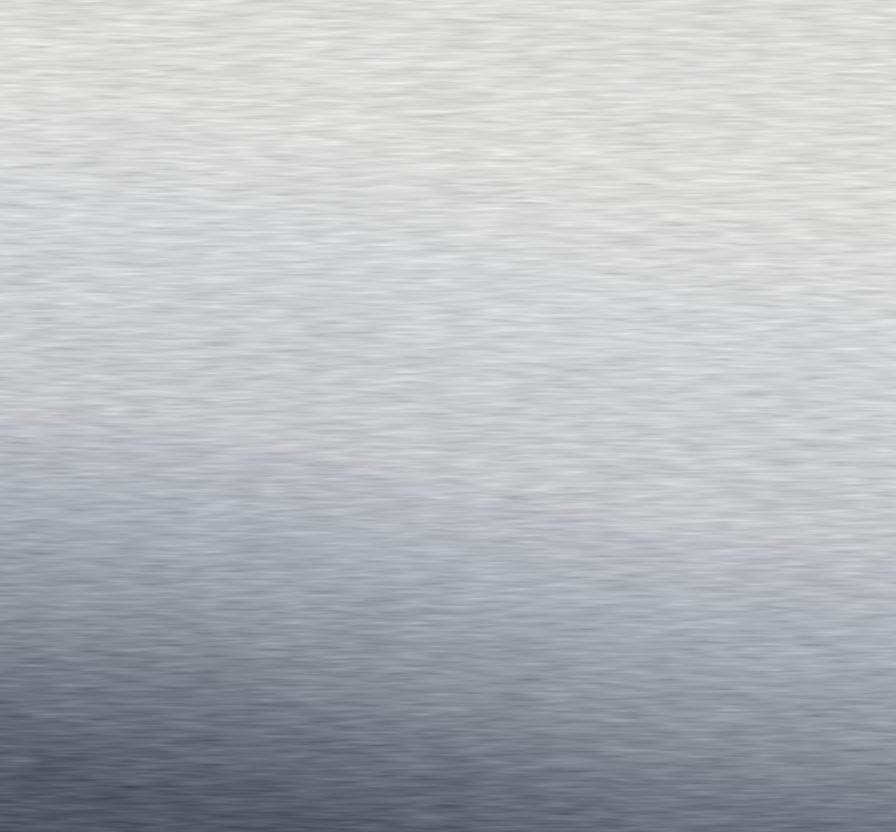
Give the GLSL for this texture, as a WebGL 1 fragment shader.

```glsl
precision highp float;

// Brushed metal sheet: a tilted tonal ramp runs from pale silver at the top
// to slate blue at the lower left, with a faint reflected horizon across it.
// The grain is cellular noise: hair-thin, jittered strokes summed per cell.

uniform vec2 u_resolution;

// Ramp colours, light to dark
const vec3 SILVER = vec3(0.858, 0.858, 0.856);
const vec3 PEARL  = vec3(0.765, 0.773, 0.792);
const vec3 STEEL  = vec3(0.668, 0.683, 0.712);
const vec3 PEWTER = vec3(0.555, 0.574, 0.612);
const vec3 SLATE  = vec3(0.445, 0.464, 0.513);
const vec3 SHADOW = vec3(0.325, 0.345, 0.395);

// Ramp geometry, as fractions of the canvas height
const float TILT = 0.17;
const float BOW = 0.012;
const float HORIZON = 0.505;
const float HORIZON_SOFTNESS = 0.022;
const float HORIZON_REACH = 0.08;
const float HORIZON_STEP = 0.006;

// Grain: cells across and down, and strength of each layer
const vec2 FINE_CELLS = vec2(42.0, 410.0);
const vec2 MEDIUM_CELLS = vec2(30.0, 275.0);
const vec2 BROAD_CELLS = vec2(16.0, 120.0);
const float FINE_GAIN = 0.085;
const float MEDIUM_GAIN = 0.052;
const float BROAD_GAIN = 0.012;
const float STROKE_FALLOFF = 3.2;

vec3 hash3(vec2 p) {
    vec3 q = fract(vec3(p.xyx) * vec3(0.1031, 0.1030, 0.0973));
    q += dot(q, q.yxz + 33.33);
    return fract((q.xxy + q.yzz) * q.zyx);
}

// Signed sum of soft strokes, one per cell, at jittered positions
float strokes(vec2 p, float seed) {
    vec2 cell = floor(p);
    vec2 local = fract(p);
    float sum = 0.0;
    for (int j = -1; j <= 1; j++) {
        for (int i = -1; i <= 1; i++) {
            vec2 offset = vec2(float(i), float(j));
            vec3 rnd = hash3(cell + offset + seed);
            vec2 d = offset + rnd.xy - local;
            sum += (rnd.z - 0.5) * exp(-STROKE_FALLOFF * dot(d, d));
        }
    }
    return sum;
}

float brushedGrain(vec2 uv) {
    return FINE_GAIN * strokes(uv * FINE_CELLS, 11.0)
         + MEDIUM_GAIN * strokes(uv * MEDIUM_CELLS, 157.0)
         + BROAD_GAIN * strokes(uv * BROAD_CELLS, 311.0);
}

// Linear weight between two stops of the ramp
float span(float a, float b, float t) {
    return clamp((t - a) / (b - a), 0.0, 1.0);
}

vec3 metalRamp(float t) {
    vec3 col = mix(SILVER, PEARL, span(0.12, 0.48, t));
    col = mix(col, STEEL, span(0.48, 0.605, t));
    col = mix(col, PEWTER, span(0.605, 0.73, t));
    col = mix(col, SLATE, span(0.73, 0.825, t));
    return mix(col, SHADOW, span(0.825, 0.95, t));
}

void main() {
    vec2 uv = gl_FragCoord.xy / u_resolution;

    // Depth down the tilted ramp
    float depth = 1.0 - uv.y - TILT * uv.x + BOW * sin(uv.x * 6.2832);
    vec3 col = metalRamp(depth);

    // Warm lift above the horizon, cool drop below, fading away from it
    float fromHorizon = depth - HORIZON;
    float side = smoothstep(-HORIZON_SOFTNESS, HORIZON_SOFTNESS, fromHorizon);
    float fade = exp(-fromHorizon * fromHorizon / (HORIZON_REACH * HORIZON_REACH));
    col += HORIZON_STEP * fade * (1.0 - 2.0 * side) * vec3(1.0, 0.55, 0.0);

    // Brush strokes
    col += brushedGrain(uv);

    gl_FragColor = vec4(clamp(col, 0.0, 1.0), 1.0);
}
```
